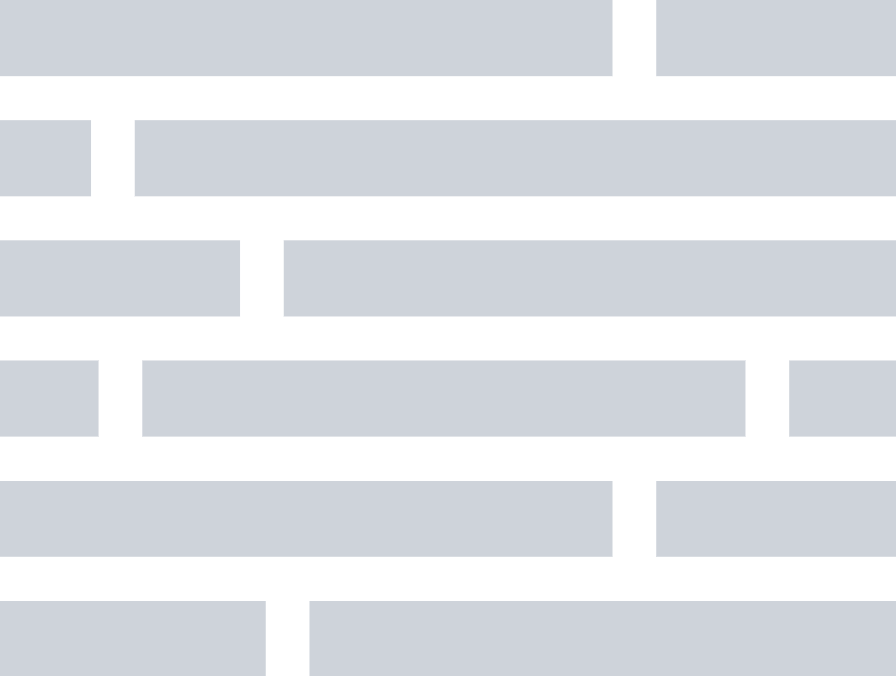
This pattern is drawn by a WebGL 1 fragment shader. Its source:

```glsl
precision highp float;

uniform vec2 u_resolution;

// Centre of the first joint in a row, counted from the top, in canvas widths
float jointCentre(float row) {
  row = mod(row, 6.0);
  if (row < 0.5) return 0.708;
  if (row < 1.5) return 0.126;
  if (row < 2.5) return 0.2923;
  if (row < 3.5) return 0.1344;
  if (row < 4.5) return 0.708;
  return 0.321;
}

// Signed distance to the planks, negative inside
float plankDistance(vec2 p) {
  float pitch = 0.1341;
  float row = floor(p.y / pitch);
  float barDistance = abs(p.y - row * pitch - 0.0425) - 0.0425;

  // Only the fourth row is short enough to show a second joint
  float centre = jointCentre(row);
  float toJoint = abs(p.x - centre);
  if (mod(row, 6.0) > 2.5 && mod(row, 6.0) < 3.5) {
    toJoint = min(toJoint, abs(p.x - centre - 0.722));
  }
  return max(barDistance, 0.0244 - toJoint);
}

void main() {
  // Canvas widths, measured down from the top left
  vec2 p = vec2(gl_FragCoord.x, u_resolution.y - gl_FragCoord.y) / u_resolution.x;

  // One pixel of edge smoothing
  float coverage = clamp(0.5 - plankDistance(p) * u_resolution.x, 0.0, 1.0);
  gl_FragColor = vec4(mix(vec3(1.0), vec3(0.808, 0.827, 0.855), coverage), 1.0);
}
```
